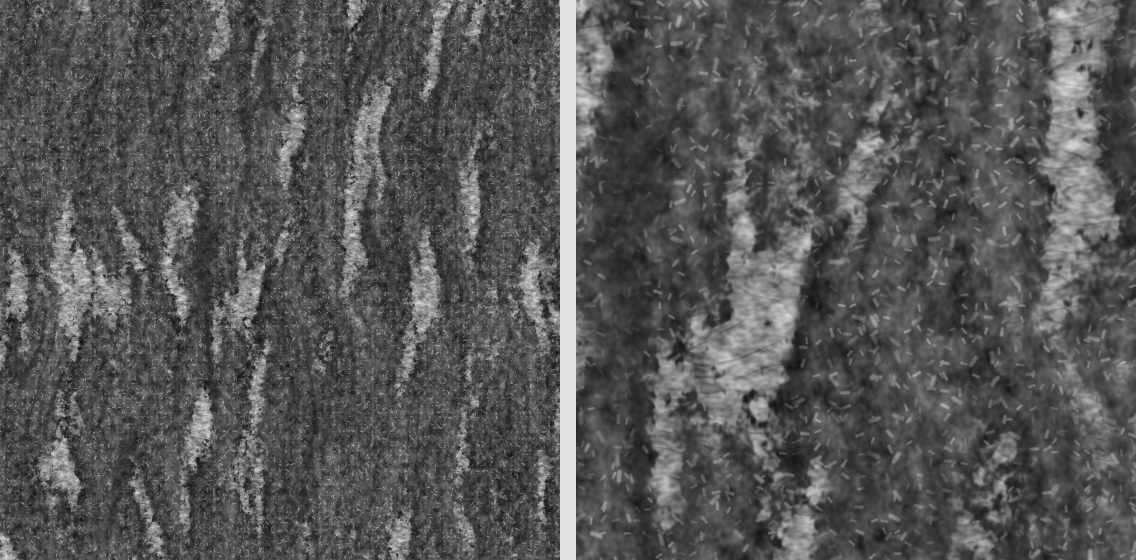
Left: the whole. Right: its middle third, enlarged.
A Shadertoy shader for this texture:

```glsl
// Weathered grey tree bark: upright ridges, dark cracks, pale flaking plates and mossy grain.

vec2 hash2(vec2 p) {
    vec3 q = fract(p.xyx * vec3(0.1031, 0.1030, 0.0973));
    q += dot(q, q.yzx + 33.33);
    return fract((q.xx + q.yz) * q.zy);
}

float cornerSlope(vec2 cell, vec2 offset) {
    float angle = 6.2832 * hash2(cell + 57.0).x;
    return dot(vec2(cos(angle), sin(angle)), offset);
}

// Gradient noise, roughly -0.7 to 0.7
float gnoise(vec2 p) {
    vec2 i = floor(p), f = fract(p);
    vec2 u = f * f * f * (f * (f * 6.0 - 15.0) + 10.0);
    vec2 e = vec2(1.0, 0.0);
    return mix(mix(cornerSlope(i, f), cornerSlope(i + e, f - e), u.x),
               mix(cornerSlope(i + e.yx, f - e.yx), cornerSlope(i + 1.0, f - 1.0), u.x), u.y);
}

float fbm(vec2 p) {
    float sum = 0.0, gain = 1.0;
    for (int i = 0; i < 3; i++) {
        sum += gain * gnoise(p);
        p = mat2(1.6, 1.2, -1.2, 1.6) * p + 17.3;
        gain *= 0.75;
    }
    return sum;
}

// Broad upright shapes of the pale plates
float plateField(vec2 p) {
    return gnoise(p * vec2(15.0, 3.6) + 4.7) + 0.5 * gnoise(p * vec2(38.0, 10.0) + 21.0);
}

// Dark fissures that follow the zero lines of stretched noise
float cracks(vec2 p, vec2 scale, float width) {
    float line = abs(gnoise(p * scale + 9.4));
    float gate = smoothstep(-0.1, 0.25, gnoise(p * vec2(10.0, 4.5) + scale.x));
    return gate * (1.0 - smoothstep(0.0, width, line));
}

// Short bright moss tips, one randomly turned dash per cell
float mossTips(vec2 p) {
    float tips = 0.0;
    for (int i = 0; i < 3; i++) {
        vec2 q = p * (85.0 + 32.0 * float(i)) + 31.7 * float(i);
        vec2 cell = floor(q), rnd = hash2(cell + 13.0);
        vec2 d = fract(q) - 0.35 - 0.3 * hash2(cell + 91.0);
        float angle = 6.2832 * rnd.x;
        vec2 dir = vec2(cos(angle), sin(angle));
        float along = clamp(dot(d, dir), -0.22, 0.22);
        float dist = length(d - along * dir);
        float strength = smoothstep(0.55, 1.0, rnd.y);
        tips = max(tips, strength * (1.0 - smoothstep(0.03, 0.19, dist)));
    }
    return tips;
}

void mainImage(out vec4 fragColor, in vec2 fragCoord) {
    vec2 uv = fragCoord / iResolution.y;

    // Bend the ridges sideways
    vec2 p = uv;
    p.x += 0.045 * gnoise(uv * vec2(3.5, 3.0) + 2.3);
    p.x += 0.014 * gnoise(uv * vec2(13.0, 11.0) + 8.1);
    p.x += 0.004 * gnoise(uv * 45.0);

    float grain = fbm(uv * vec2(72.0, 62.0));
    float clumps = fbm(uv * vec2(30.0, 20.0) + 40.0);
    float fibres = gnoise(p * vec2(110.0, 14.0) + 6.0);

    // Mossy ground
    float shade = 0.295 + 0.17 * grain + 0.05 * clumps + 0.06 * fibres;
    shade += 0.13 * gnoise(p * vec2(26.0, 3.5) + 15.0);
    shade += 0.23 * mossTips(uv);

    // Pale plates, eroded by the grain and split across
    float field = plateField(p);
    float plate = smoothstep(0.14, 0.36, field + 0.28 * grain + 0.13 * clumps);
    float flake = fbm(uv * vec2(58.0, 95.0) + 70.0);
    float split = 1.0 - smoothstep(0.0, 0.07, abs(gnoise(uv * vec2(24.0, 60.0) + 33.0)));
    float bare = 0.55 + 0.28 * flake + 0.35 * (field - 0.3) + 0.08 * fibres - 0.09 * split;
    shade = mix(shade, bare, plate);

    // Shadow beside raised plates, then the fissures
    float raised = smoothstep(0.05, 0.4, field);
    float shadow = max(smoothstep(0.05, 0.4, plateField(p - vec2(0.013, 0.0))) - raised, 0.0);
    shade *= 1.0 - 0.28 * shadow;
    float fissure = max(cracks(p, vec2(14.0, 1.8), 0.085), 0.8 * cracks(p, vec2(27.0, 3.2), 0.08));
    shade = mix(shade, 0.17 + 0.06 * grain, 0.7 * fissure * (1.0 - 0.6 * plate));

    fragColor = vec4(vec3(clamp(shade, 0.09, 0.84)), 1.0);
}
```
